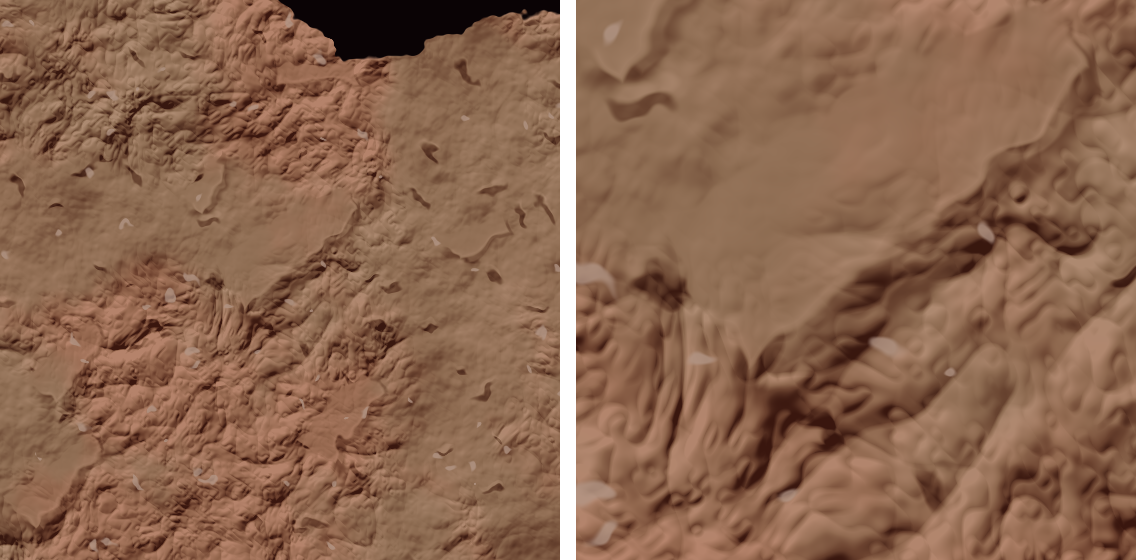
Left: the whole. Right: its middle third, enlarged.
Reproduce this texture procedurally as a three.js fragment shader.

```glsl
// Broken reddish-brown earth bank with tilted stone slabs below a dark gap of sky.
varying vec2 vUv;

const vec3 SKY = vec3(0.04, 0.012, 0.02);
const vec3 CREVICE = vec3(0.22, 0.09, 0.06);
const vec3 SHADED_EARTH = vec3(0.42, 0.27, 0.20);
const vec3 EARTH = vec3(0.56, 0.42, 0.33);
const vec3 SUNLIT_EARTH = vec3(0.69, 0.54, 0.46);
const vec3 PEBBLE = vec3(0.70, 0.59, 0.53);
const vec3 RED_TINT = vec3(1.03, 0.95, 0.91);
const vec3 TAN_TINT = vec3(0.98, 1.00, 0.96);
const vec2 LIGHT_DIR = vec2(-0.5, 0.86);
const float LIGHT_STEP = 0.004;
const float BASE_TONE = 0.67;
const float SOIL_HEIGHT = 0.022;
const float RUBBLE_HEIGHT = 0.019;
const float EDGE = 0.0025;
const int SLAB_COUNT = 5;

float hash(vec2 p) {
  vec3 q = fract(vec3(p.xyx) * 0.1031);
  q += dot(q, q.yzx + 33.33);
  return fract((q.x + q.y) * q.z);
}

float valueNoise(vec2 p) {
  vec2 i = floor(p), f = fract(p);
  f = f * f * (3.0 - 2.0 * f);
  return mix(mix(hash(i), hash(i + vec2(1.0, 0.0)), f.x),
             mix(hash(i + vec2(0.0, 1.0)), hash(i + vec2(1.0, 1.0)), f.x), f.y);
}

// Centred offset for roughening outlines.
vec2 wobble(vec2 p) { return vec2(valueNoise(p), valueNoise(p + 19.7)) - 0.5; }

mat2 turn(float a) { return mat2(cos(a), -sin(a), sin(a), cos(a)); }

float fbm(vec2 p) {
  float sum = 0.0, amp = 0.5;
  for (int i = 0; i < 5; i++) {
    sum += amp * valueNoise(p);
    p = turn(0.6) * p * 2.0 + 7.3;
    amp *= 0.5;
  }
  return sum;
}

// Folded noise: rounded clods parted by sharp creases.
float clods(vec2 p) {
  float sum = 0.0, amp = 0.5;
  for (int i = 0; i < 4; i++) {
    sum += amp * abs(2.0 * valueNoise(p) - 1.0);
    p = turn(0.8) * p * 2.0 + 3.1;
    amp *= 0.5;
  }
  return sum;
}

vec2 clodSpace(vec2 p) { return 14.0 * (p + 0.04 * wobble(p * 11.0)); }

float groundHeight(vec2 p, float rubble) {
  return SOIL_HEIGHT * fbm(p * 7.0) + RUBBLE_HEIGHT * rubble * clods(clodSpace(p));
}

float inside(float d, float soft) { return 1.0 - smoothstep(-soft, soft, d); }

float box(vec2 p, vec2 size) {
  vec2 d = abs(p) - size;
  return length(max(d, 0.0)) + min(max(d.x, d.y), 0.0);
}

// Scattered ellipses, one at most per cell.
float flecks(vec2 p, float cells, float share, vec2 size, float seed) {
  float cover = 0.0;
  vec2 g = p * cells, home = floor(g);
  for (int y = -1; y <= 1; y++) for (int x = -1; x <= 1; x++) {
    vec2 id = home + vec2(float(x), float(y)), key = id + seed;
    vec2 centre = id + vec2(hash(key + 31.0), hash(key + 57.0));
    float scale = mix(0.5, 1.3, hash(key + 83.0));
    vec2 q = turn(1.8 * hash(key + 11.0) - 1.1) * (g - centre) / (cells * size * scale);
    cover = max(cover, step(hash(key), share) * (1.0 - smoothstep(0.6, 1.2, length(q))));
  }
  return cover;
}

// Wedge of stone: pale top, shaded lower face and a dark shadow beneath.
void addSlab(inout float tone, vec2 p, vec2 centre, vec2 size, float angle, float grain) {
  vec2 q = turn(angle) * (p - centre) + 0.025 * wobble(p * 24.0) + 0.012 * wobble(p * 65.0);
  size.y *= 1.0 - 0.35 * clamp(q.x / size.x, -1.0, 1.0);
  float top = box(q, size);
  float face = box(q + vec2(-0.01, size.y * 0.55), size * vec2(0.95, 0.9));
  float shadow = box(q + vec2(0.012, size.y * 0.95), size * vec2(0.98, 0.8));
  float patches = smoothstep(0.25, 0.6, valueNoise(p * 38.0));
  tone = mix(tone, tone * 0.4, inside(shadow, 0.013) * patches);
  tone = mix(tone, 0.46 + 1.3 * grain, inside(face, EDGE));
  tone = mix(tone, 0.71 + 0.5 * grain, inside(top, EDGE));
  tone += 0.12 * exp(-abs(top + 0.004) / 0.004) * (1.0 - smoothstep(-0.01, 0.0, q.y));
}

float skyline(float x) {
  return 0.89 + 0.085 * smoothstep(0.66, 0.92, x) + 0.06 * (1.0 - smoothstep(0.575, 0.605, x))
       + 0.07 * (1.0 - smoothstep(0.44, 0.58, x));
}

void main() {
  vec2 p = vUv;
  vec2 rough = p + 0.02 * wobble(p * 42.0) + 0.01 * wobble(p * 90.0);

  // Rubble gathers in patches and along a leaning band.
  float band = 1.0 - smoothstep(0.05, 0.35, abs(p.x - 0.28 - 0.35 * (p.y - 0.3)));
  float rubble = mix(0.15, 1.0, smoothstep(0.42, 0.64, fbm(p * 5.0 + 2.0) + 0.11 * band));

  // Relief light, creases and soft stains.
  float rise = groundHeight(p + LIGHT_STEP * LIGHT_DIR, rubble) - groundHeight(p, rubble);
  float relief = -rise / LIGHT_STEP * (rise > 0.0 ? 1.25 : 0.9);
  float crease = 1.0 - smoothstep(0.07, 0.25, clods(clodSpace(p)));
  float streak = fbm(turn(0.8) * p * vec2(4.0, 26.0)) - 0.48;
  float tone = BASE_TONE + relief - 0.22 * rubble * crease + 0.15 * streak;
  tone += 0.4 * (fbm(p * 3.0 + 9.0) - 0.48);
  tone -= 0.14 * smoothstep(0.5, 0.75, p.x) * smoothstep(0.72, 0.92, p.y);

  // Hollows with lit upper rims.
  float hollow = flecks(rough, 13.0, 0.34, vec2(0.022, 0.007), 5.0);
  float rim = flecks(rough - vec2(-0.003, 0.009), 13.0, 0.34, vec2(0.022, 0.007), 5.0);
  tone += 0.12 * rim * (1.0 - hollow) - 0.38 * hollow;

  // Slabs spread by a low-discrepancy sequence, then the ledge and the main block.
  float grain = 0.5 * relief;
  for (int i = 0; i < SLAB_COUNT; i++) {
    float n = float(i);
    vec2 c = fract(vec2(0.7549, 0.5698) * n + vec2(0.1, 0.2)) * vec2(1.0, 0.75);
    float reach = mix(0.095, 0.03, c.y);
    addSlab(tone, p, c, reach * vec2(1.0, 0.36), mix(0.4, 1.1, hash(vec2(n, 4.0))), grain);
  }
  addSlab(tone, p, vec2(0.56, 0.865), vec2(0.075, 0.015), 0.05, grain);
  addSlab(tone, p, vec2(0.515, 0.57), vec2(0.135, 0.042), 0.58, grain);

  // Tone to earth colours, with redder rubble and pale pebbles.
  vec3 color = mix(CREVICE, SHADED_EARTH, smoothstep(0.0, 0.38, tone));
  color = mix(color, EARTH, clamp((tone - 0.35) / 0.3, 0.0, 1.0));
  color = mix(color, SUNLIT_EARTH, clamp((tone - 0.65) / 0.35, 0.0, 1.0));
  color *= mix(TAN_TINT, RED_TINT, rubble * smoothstep(0.3, 0.6, fbm(p * 4.0 + 15.0)));
  color = mix(color, PEBBLE, 0.75 * flecks(rough, 22.0, 0.13, vec2(0.009, 0.006), 40.0));

  float gap = inside(skyline(rough.x) - rough.y, EDGE);
  gl_FragColor = vec4(mix(color, SKY, gap), 1.0);
}
```
